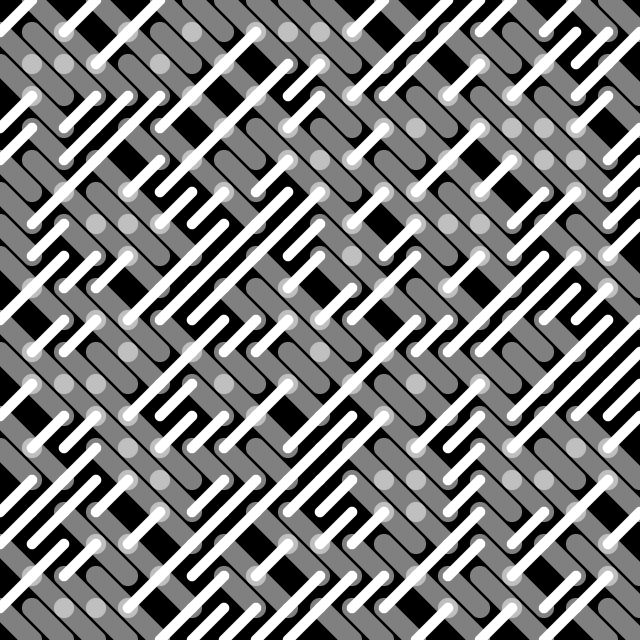
This pattern is drawn by a WebGL 1 fragment shader. Its source:

```glsl
precision highp float;
// Diagonal maze: every cell of a square grid holds one of two round-capped strokes,
// a thin solid white rising one or a broad translucent falling one, on black.
// Strokes reach past their cells, so collinear broad caps overlap as paler discs.

#define CELLS 20.0         // cells across and down
#define THIN_WIDTH 0.33    // rising stroke, in cells
#define BROAD_WIDTH 0.63   // falling stroke, in cells
#define THIN_ALPHA 1.0
#define BROAD_ALPHA 0.5
#define RISING_SHARE 0.44  // chance of a rising stroke
#define SEED 7.0
#define BACKGROUND vec3(0.0)
#define INK vec3(1.0)

uniform vec2 u_resolution;

// Random value in 0..1 for a cell
float hash(vec2 cell) {
  vec3 p = fract(vec3(cell.xyx + SEED) * 0.1031);
  p += dot(p, p.yzx + 33.33);
  return fract((p.x + p.y) * p.z);
}

float segmentDistance(vec2 p, vec2 a, vec2 b) {
  vec2 along = b - a;
  float t = clamp(dot(p - a, along) / dot(along, along), 0.0, 1.0);
  return length(p - a - along * t);
}

// Opacity at p, relative to the cell's lower left corner
float strokeOpacity(vec2 p, vec2 cell, float pixel) {
  bool rising = hash(cell) < RISING_SHARE;
  float d = rising
    ? segmentDistance(p, vec2(0.0), vec2(1.0)) - 0.5 * THIN_WIDTH
    : segmentDistance(p, vec2(0.0, 1.0), vec2(1.0, 0.0)) - 0.5 * BROAD_WIDTH;
  float coverage = clamp(0.5 - d / pixel, 0.0, 1.0);
  return coverage * (rising ? THIN_ALPHA : BROAD_ALPHA);
}

void main() {
  vec2 p = gl_FragCoord.xy / u_resolution * CELLS;
  float pixel = CELLS / min(u_resolution.x, u_resolution.y);
  vec2 home = floor(p);

  // All strokes share one ink, so their blending does not depend on order
  float transmitted = 1.0;
  for (int j = -1; j <= 1; j++) {
    for (int i = -1; i <= 1; i++) {
      vec2 cell = home + vec2(float(i), float(j));
      // Cells beyond the canvas stay empty
      vec2 inside = step(vec2(0.0), cell) * step(cell, vec2(CELLS - 1.0));
      transmitted *= 1.0 - inside.x * inside.y * strokeOpacity(p - cell, cell, pixel);
    }
  }
  gl_FragColor = vec4(mix(INK, BACKGROUND, transmitted), 1.0);
}
```
